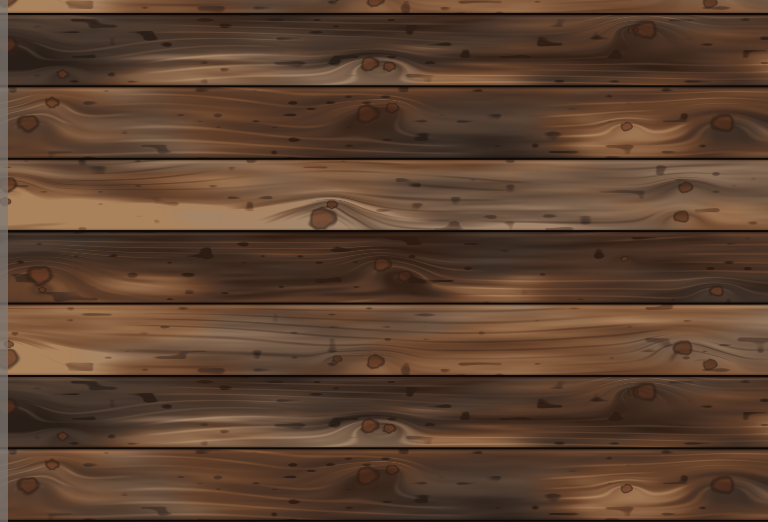
Reproduce this texture procedurally as a WebGL 1 fragment shader.

```glsl
precision highp float;
uniform vec2 u_resolution;

// All lengths are in canvas heights.
const float PITCH = 0.1387;
const float FIRST_SEAM = 0.0267;
const float PLANK_CYCLE = 5.0;
const float SEAM_HALF_WIDTH = 0.0019;
const float MARGIN_WIDTH = 0.0153;

const vec3 UMBER = vec3(0.18, 0.11, 0.07);
const vec3 WALNUT = vec3(0.28, 0.19, 0.14);
const vec3 CHESTNUT = vec3(0.39, 0.25, 0.16);
const vec3 OAK = vec3(0.52, 0.36, 0.24);
const vec3 PINE = vec3(0.66, 0.50, 0.35);
const vec3 KNOT_RED = vec3(0.36, 0.20, 0.12);
const vec3 SEAM = vec3(0.06, 0.035, 0.025);
const vec3 MARGIN_GREY = vec3(0.49, 0.47, 0.45);

float hash(vec2 p) {
  return fract(sin(dot(p, vec2(127.1, 311.7))) * 43758.5);
}

float noise(vec2 p) {
  vec2 cell = floor(p);
  vec2 f = fract(p);
  f = f * f * (3.0 - 2.0 * f);
  float low = mix(hash(cell), hash(cell + vec2(1.0, 0.0)), f.x);
  float high = mix(hash(cell + vec2(0.0, 1.0)), hash(cell + 1.0), f.x);
  return mix(low, high, f.y);
}

float fbm(vec2 p) {
  float sum = 0.0;
  float weight = 0.5;
  for (int i = 0; i < 3; i++) {
    sum += weight * noise(p);
    p = p * 2.0 + 13.7;
    weight *= 0.5;
  }
  return sum / 0.875;
}

float plankTone(float plank) {
  if (plank < 0.5) return 0.29;
  if (plank < 1.5) return 0.43;
  if (plank < 2.5) return 0.70;
  if (plank < 3.5) return 0.22;
  return 0.69;
}

vec3 woodRamp(float tone) {
  float s = clamp(tone, 0.0, 1.0) * 4.0;
  vec3 color = mix(UMBER, WALNUT, clamp(s, 0.0, 1.0));
  color = mix(color, CHESTNUT, clamp(s - 1.0, 0.0, 1.0));
  color = mix(color, OAK, clamp(s - 2.0, 0.0, 1.0));
  return mix(color, PINE, clamp(s - 3.0, 0.0, 1.0));
}

// Returns grain displacement, knot core and dark knot rim.
vec3 knots(vec2 q, float plank) {
  vec3 result = vec3(0.0);
  for (int i = 0; i < 6; i++) {
    float n = float(i);
    float minor = step(2.5, n);
    float offsetX = hash(vec2(plank + 1.0, n)) - 0.5;
    float height = hash(vec2(n + 7.0, plank + 3.0));
    float size = hash(vec2(plank + 5.0, n + 11.0));
    vec2 center = vec2(0.07 + 0.61 * mod(n, 3.0) + 0.2 * offsetX,
                       PITCH * mix(0.15, 0.85, height));
    float radius = mix(0.009, 0.019, size) * (1.0 - 0.45 * minor);
    vec2 d = (q - center) / radius;
    float wobble = 0.35 * (noise(d * 1.5 + n) - 0.5);
    float e = length(d * vec2(0.75, 1.0)) + wobble;
    float spread = dot(d * vec2(0.45, 1.0), d * vec2(0.45, 1.0));
    result.x += 2.8 * radius * exp(-0.2 * spread);
    result.y = max(result.y, 1.0 - smoothstep(0.55, 0.95, e));
    result.z = max(result.z, 1.0 - smoothstep(0.0, 0.35, abs(e - 0.9)));
  }
  return result;
}

vec3 plankColor(vec2 q, float v, float plank) {
  float seed = plank * 17.3 + 4.0;
  float base = plankTone(plank);
  vec3 knot = knots(q, plank);
  float wave = 0.014 * (noise(vec2(q.x * 3.0, q.y * 18.0) + seed) - 0.5);
  vec2 g = vec2(q.x, q.y + knot.x + wave);

  // Broad stain, fine fibres and growth lines
  float stain = fbm(vec2(q.x * 2.5, q.y * 12.0) + seed);
  float fibre = fbm(vec2(g.x * 4.0, g.y * 48.0) + seed);
  float growth = g.y * 55.0 + 2.5 * noise(vec2(g.x * 2.0, g.y * 14.0) + seed);
  float line = 1.0 - smoothstep(0.0, 0.19, abs(fract(growth) - 0.5));
  line *= smoothstep(0.3, 0.7, noise(vec2(q.x * 5.0, q.y * 30.0) + seed + 9.0));
  float tone = base + 0.55 * (stain - 0.5) + 0.6 * (fibre - 0.5);
  tone += line * mix(0.2, -0.2, step(0.5, base));

  // Pale worn patches toward the lower edge, and small dark flecks
  float wornSpan = smoothstep(0.5, 0.75, noise(vec2(q.x * 2.4, seed)));
  tone += 0.36 * wornSpan * smoothstep(0.5, 0.95, v + 0.8 * (fibre - 0.5));
  float fleck = noise(vec2(q.x * 28.0, q.y * 85.0) + seed);
  tone -= 0.3 * smoothstep(0.84, 0.95, fleck);

  // Weathered grey and knots
  vec3 color = woodRamp(tone);
  float luma = dot(color, vec3(0.3, 0.59, 0.11));
  float weather = smoothstep(0.42, 0.7, fbm(vec2(q.x * 3.0, q.y * 10.0) + seed + 31.0));
  color = mix(color, luma * vec3(1.12, 0.98, 0.86), 0.55 * weather);
  color = mix(color, KNOT_RED * (0.65 + 0.7 * fibre), 0.75 * knot.y);
  return mix(color, UMBER, 0.65 * knot.z);
}

void main() {
  vec2 p = gl_FragCoord.xy / u_resolution.y;
  float pixel = 1.0 / u_resolution.y;
  float s = (1.0 - p.y - FIRST_SEAM) / PITCH;
  float v = fract(s);
  vec3 color = plankColor(vec2(p.x, v * PITCH), v, mod(floor(s), PLANK_CYCLE));

  // Lit upper lip, soft shade and seam
  float edge = min(v, 1.0 - v) * PITCH;
  color *= 1.0 + 0.16 * exp(-pow((v * PITCH - 0.007) / 0.003, 2.0));
  color *= mix(0.7, 1.0, smoothstep(0.0, 0.007, edge));
  float seam = 1.0 - smoothstep(SEAM_HALF_WIDTH - 0.5 * pixel, SEAM_HALF_WIDTH + 0.5 * pixel, edge);
  color = mix(color, SEAM, seam);

  // Faded strip on the left
  float margin = 1.0 - smoothstep(MARGIN_WIDTH - 0.5 * pixel, MARGIN_WIDTH + 0.5 * pixel, p.x);
  gl_FragColor = vec4(mix(color, MARGIN_GREY, 0.75 * margin), 1.0);
}
```
